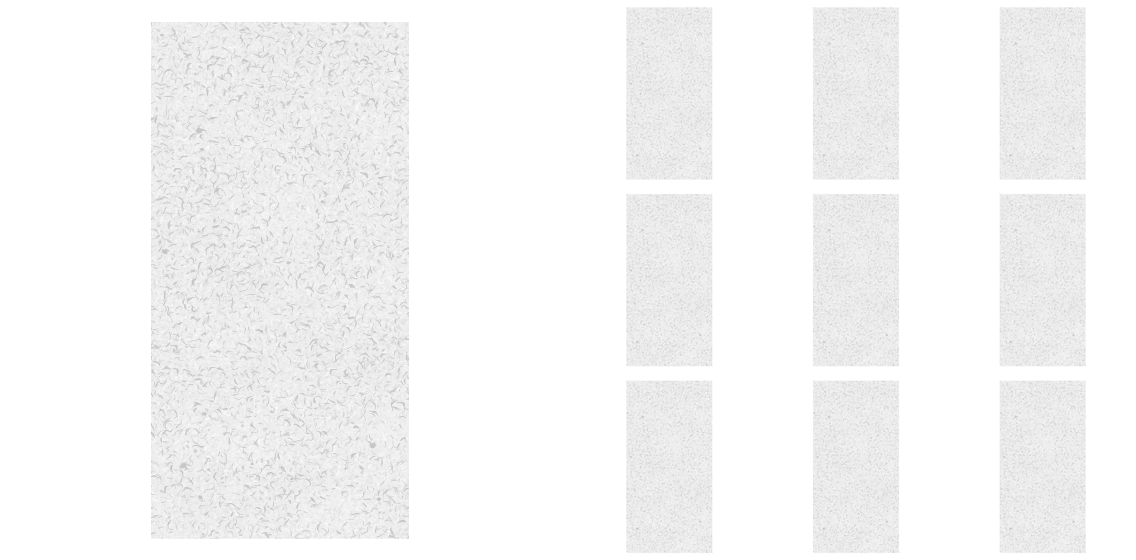
Left: one tile. Right: repeated 3 by 3.
A Shadertoy shader for this texture:

```glsl
// Pale grey stone slab with fine curved flecks, upright on a white ground
const vec3 WHITE = vec3(1.0);
const vec3 STONE = vec3(0.932, 0.932, 0.931);
const vec3 FLECK = vec3(0.74, 0.74, 0.742);
const vec3 PEBBLE = vec3(0.755);
const vec2 SLAB_CENTER = vec2(0.5, 0.4995);
const vec2 SLAB_HALF = vec2(0.2305, 0.4615);
const float TAU = 6.28318;

vec3 hash3(vec2 cell, float seed) {
    vec3 q = fract(vec3(cell.xyx + seed * 17.3) * vec3(0.1031, 0.1030, 0.0973));
    q += dot(q, q.yxz + 33.33);
    return fract((q.xxy + q.yzz) * q.zyx);
}

// Gradient noise that wraps after a whole number of cells
float corner(vec2 cell, vec2 offset, float period, float seed) {
    float angle = TAU * hash3(mod(cell, period), seed).x;
    return dot(vec2(cos(angle), sin(angle)), offset);
}

float noise(vec2 uv, float period, float seed) {
    vec2 p = uv * period, c = floor(p), f = p - c;
    vec2 w = f * f * f * (f * (f * 6.0 - 15.0) + 10.0);
    vec2 e = vec2(1.0, 0.0);
    return mix(mix(corner(c, f, period, seed),
                   corner(c + e, f - e, period, seed), w.x),
               mix(corner(c + e.yx, f - e.yx, period, seed),
                   corner(c + 1.0, f - 1.0, period, seed), w.x), w.y);
}

// Tapered, bent strokes, one per cell; returns the darkest ink
float flecks(vec2 uv, float cells, float width, float density, float seed) {
    vec2 p = uv * cells, base = floor(p);
    float soft = 0.6 * cells / iResolution.y, ink = 0.0;
    for (int y = -1; y <= 1; y++)
    for (int x = -1; x <= 1; x++) {
        vec2 cell = base + vec2(x, y), id = mod(cell, cells);
        vec3 place = hash3(id, seed), form = hash3(id, seed + 5.0);
        float angle = 0.45 + 3.0 * (place.z - 0.5);
        vec2 d = p - cell - place.xy, axis = vec2(cos(angle), sin(angle));
        d = vec2(dot(d, axis), dot(d, vec2(-axis.y, axis.x)));
        float reach = mix(0.25, 0.72, form.x);
        d.y += (form.y - 0.5) * 2.4 * (d.x * d.x - 0.1);
        float along = clamp(1.0 - d.x * d.x / (reach * reach), 0.0, 1.0);
        float radius = width * mix(0.5, 1.3, form.y) * along;
        float body = 1.0 - smoothstep(radius - soft, radius + soft, abs(d.y));
        float strength = smoothstep(1.0 - density, 1.35 - density, form.z);
        ink = max(ink, body * smoothstep(0.0, 0.3, along) * strength);
    }
    return ink;
}

// Rare rounded inclusions of uneven size
float pebbles(vec2 uv, float cells, float chance, float seed) {
    vec2 p = uv * cells, cell = floor(p);
    vec3 place = hash3(mod(cell, cells), seed);
    vec3 form = hash3(mod(cell, cells), seed + 3.0);
    vec2 d = p - cell - mix(vec2(0.3), vec2(0.7), place.xy);
    d.y *= mix(1.0, 1.6, form.x);
    float radius = mix(0.07, 0.24, form.y * form.y);
    float wobble = 0.1 * noise(uv, 150.0, seed);
    float soft = cells / iResolution.y;
    float body = 1.0 - smoothstep(-soft, soft, length(d) + wobble - radius);
    return body * step(place.z, chance);
}

vec3 stone(vec2 uv) {
    // Broad clouds, small flakes and fine grain
    float cloud = noise(uv, 7.0, 1.0) + 0.6 * noise(uv, 19.0, 2.0);
    float flake = noise(uv, 90.0, 3.0);
    float grain = noise(uv, 230.0, 4.0);
    vec3 color = STONE + 0.012 * cloud + 0.024 * flake + 0.036 * grain;

    // Ragged flecks in three sizes, thicker where the clouds are dark
    vec2 warp = vec2(noise(uv, 110.0, 6.0), noise(uv, 110.0, 7.0));
    vec2 bent = uv + 0.0035 * warp;
    float density = clamp(0.68 - 0.28 * cloud, 0.3, 0.95);
    float pale = flecks(bent, 118.0, 0.13, 0.9, 11.0);
    float middle = flecks(bent, 94.0, 0.115, density, 23.0);
    float large = flecks(bent, 66.0, 0.095, density, 37.0);
    float light = flecks(bent, 84.0, 0.16, 0.7, 51.0);
    color += 0.022 * light;
    color = mix(color, FLECK, 0.24 * pale);
    color = mix(color, FLECK, 0.55 * middle);
    color = mix(color, FLECK, 0.72 * large);

    // Inclusions gather towards the left side
    float chance = mix(0.10, 0.02, smoothstep(0.28, 0.5, uv.x));
    return mix(color, PEBBLE, 0.85 * pebbles(uv, 32.0, chance, 63.0));
}

void mainImage(out vec4 fragColor, in vec2 fragCoord) {
    vec2 uv = fragCoord / iResolution.xy;
    vec2 edge = abs(uv - SLAB_CENTER) - SLAB_HALF;
    float soft = 0.5 / iResolution.y;
    float slab = 1.0 - smoothstep(-soft, soft, max(edge.x, edge.y));
    fragColor = vec4(mix(WHITE, stone(uv), slab), 1.0);
}
```
